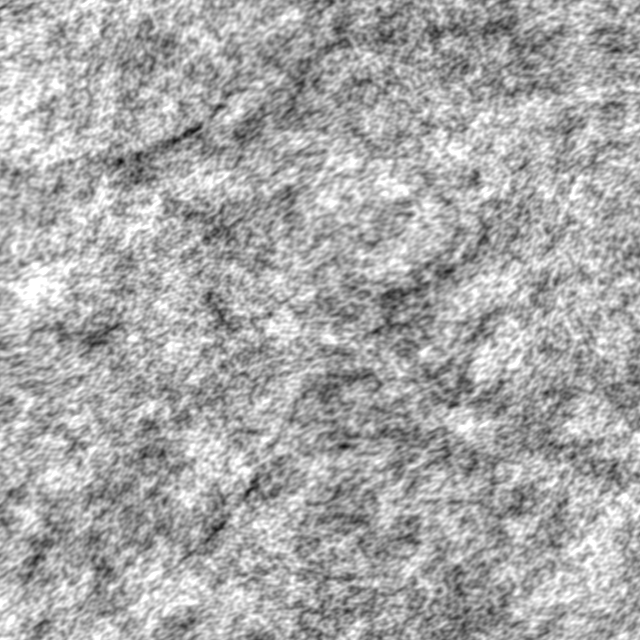
Write a WebGL 1 fragment shader that draws this texture.

```glsl
precision highp float;
// Draws a mottled grey, grainy mineral surface with faint slanted dark creases.

uniform vec2 u_resolution;

const float BASE_GREY = 0.672;
const float FIBRE_ANGLE = 0.55;             // main direction, radians
const vec2 FIBRE_STRETCH = vec2(0.82, 1.2); // frequency along and across it
const float BEND = 0.035;                   // waviness of the fibres

const int OCTAVES = 7;
const float FIRST_FREQUENCY = 3.6;
const float LACUNARITY = 1.8;
const float FIRST_CONTRAST = 0.039;         // standard deviation of octave one
const float GAIN = 1.1;                     // finer octaves are stronger
const float NOISE_NORMALISE = 4.7;          // brings noise to unit deviation

const float CREASE_FREQUENCY = 3.0;
const float CREASE_WIDTH = 0.022;
const float CREASE_DEPTH = 0.2;

// Sine-free hash giving two values from 0 to 1
vec2 hash2(vec2 cell) {
  vec3 h = fract(cell.xyx * vec3(0.1031, 0.1030, 0.0973));
  h += dot(h, h.yzx + 33.33);
  return fract((h.xx + h.yz) * h.zy);
}

float cornerSlope(vec2 cell, vec2 corner, vec2 local) {
  vec2 gradient = hash2(cell + corner) * 2.0 - 1.0;
  return dot(gradient / max(length(gradient), 0.001), local - corner);
}

// Gradient noise, centred on zero
float gradientNoise(vec2 p) {
  vec2 cell = floor(p);
  vec2 local = p - cell;
  vec2 blend = local * local * local * (local * (local * 6.0 - 15.0) + 10.0);
  float low = mix(cornerSlope(cell, vec2(0.0, 0.0), local),
                  cornerSlope(cell, vec2(1.0, 0.0), local), blend.x);
  float high = mix(cornerSlope(cell, vec2(0.0, 1.0), local),
                   cornerSlope(cell, vec2(1.0, 1.0), local), blend.x);
  return mix(low, high, blend.y);
}

mat2 rotation(float angle) {
  float c = cos(angle);
  float s = sin(angle);
  return mat2(c, -s, s, c);
}

// Sum of turned octaves, from broad clouds to fine grain
float mottle(vec2 p) {
  mat2 turn = rotation(0.65);
  float sum = 0.0;
  float frequency = FIRST_FREQUENCY;
  float contrast = FIRST_CONTRAST * NOISE_NORMALISE;
  for (int i = 0; i < OCTAVES; i++) {
    sum += contrast * gradientNoise(p * frequency + 17.3 * float(i + 1));
    p = turn * p;
    frequency *= LACUNARITY;
    contrast *= GAIN;
  }
  return sum;
}

// Thin noise contours, broken into separate strokes by a second noise
float crease(vec2 p, float seed) {
  vec2 q = p * vec2(0.75, 1.25) * CREASE_FREQUENCY + seed;
  float ripple = 0.05 * gradientNoise(q * 4.0 + 5.1);
  float offset = (gradientNoise(q) + ripple - 0.07) / CREASE_WIDTH;
  float stroke = smoothstep(0.0, 0.28, gradientNoise(q * 1.4 + 31.7));
  return exp(-offset * offset) * stroke;
}

void main() {
  vec2 uv = gl_FragCoord.xy / u_resolution.y;

  // Fibre frame: slanted, gently bent and stretched
  vec2 bend = vec2(gradientNoise(uv * 3.0 + 8.2), gradientNoise(uv * 3.0 + 43.6));
  vec2 fibre = rotation(-FIBRE_ANGLE) * (uv + BEND * bend);
  fibre = vec2(dot(uv + BEND * bend, vec2(cos(FIBRE_ANGLE), sin(FIBRE_ANGLE))),
               dot(uv + BEND * bend, vec2(-sin(FIBRE_ANGLE), cos(FIBRE_ANGLE))));

  float grey = BASE_GREY + mottle(fibre * FIBRE_STRETCH);
  float creases = max(crease(fibre, 12.4), crease(fibre, 57.9));
  grey -= CREASE_DEPTH * creases;

  gl_FragColor = vec4(vec3(clamp(grey, 0.0, 1.0)), 1.0);
}
```
